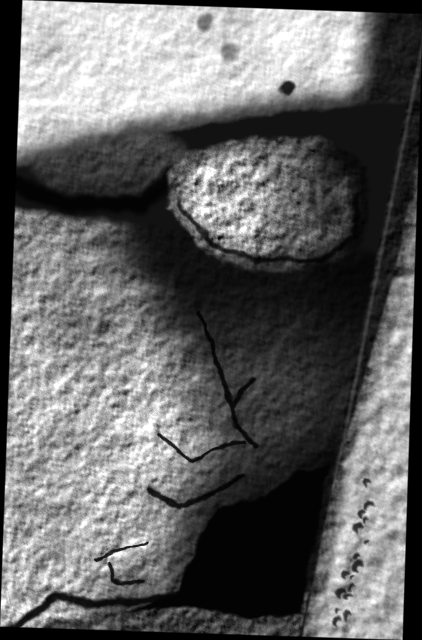
A Shadertoy shader for this texture:

```glsl
float hash(vec2 p) {
  vec3 q = fract(p.xyx * 0.1031);
  q += dot(q, q.yzx + 33.33);
  return fract((q.x + q.y) * q.z);
}

float noise(vec2 p) {
  vec2 i = floor(p), f = fract(p), e = vec2(0, 1);
  f = f * f * (3.0 - 2.0 * f);
  return mix(mix(hash(i), hash(i + e.yx), f.x),
             mix(hash(i + e.xy), hash(i + e.yy), f.x), f.y);
}

float fbm(vec2 p) {
  float sum = 0.0, amp = 0.5;
  for (int i = 0; i < 5; i++) {
    sum += amp * noise(p);
    p = mat2(1.6, 1.2, -1.2, 1.6) * p + 7.3;
    amp *= 0.5;
  }
  return sum;
}

// Raking light on a rough surface, centred on zero
float relief(vec2 p, float scale) {
  return fbm(p * scale) - fbm(p * scale + vec2(0.35, 0.45));
}

float below(float edge, float soft, float x) {
  return 1.0 - smoothstep(edge - soft, edge + soft, x);
}

float segment(vec2 p, vec2 a, vec2 b) {
  vec2 pa = p - a, ba = b - a;
  return length(pa - ba * clamp(dot(pa, ba) / dot(ba, ba), 0.0, 1.0));
}

float polygon(vec2 p, vec2 v[10]) {
  float d = 10.0, side = 1.0;
  for (int i = 0; i < 10; i++) {
    vec2 a = v[i], b = v[(i + 1) % 10];
    d = min(d, segment(p, a, b));
    if ((a.y > p.y) != (b.y > p.y) &&
        p.x < a.x + (b.x - a.x) * (p.y - a.y) / (b.y - a.y)) side = -side;
  }
  return d * side;
}

float crack(vec2 p, float width, vec2 a, vec2 b, vec2 c, vec2 d) {
  float dist = min(segment(p, a, b), min(segment(p, b, c), segment(p, c, d)));
  return 1.0 - smoothstep(width * 0.25, width, dist);
}

float sideOf(vec2 p, vec2 a, vec2 b) {
  vec2 t = normalize(b - a);
  return dot(p - a, vec2(-t.y, t.x));
}

float wallShade(vec2 p, float hole, float grain) {
  float ridge = 0.235 + 0.135 * smoothstep(0.33, 0.68, p.y);
  float lit = smoothstep(-0.015, 0.125, ridge - p.x + 0.05 * (fbm(p * 22.0) - 0.5));
  float bright = 0.54 + 0.15 * smoothstep(0.4, 0.65, p.y) + 0.35 * (fbm(p * 13.0) - 0.5);
  bright -= 0.16 * below(0.05, 0.05, length(p - vec2(0.13, 0.52)));
  float dim = mix(0.06, 0.23, smoothstep(0.43, 0.62, p.y));
  dim *= 1.0 - 0.5 * smoothstep(0.42, 0.56, p.x);
  return mix(dim, bright, lit) * (1.0 + 1.7 * grain) * mix(0.4, 1.0, smoothstep(0.0, 0.1, hole));
}

float wallCracks(vec2 p) {
  float c = crack(p, 0.005, vec2(.31, .49), vec2(.345, .575), vec2(.37, .665), vec2(.4, .7));
  c = max(c, crack(p, 0.006, vec2(.345, .58), vec2(.365, .635), vec2(.375, .615), vec2(.395, .59)));
  c = max(c, crack(p, 0.006, vec2(.23, .765), vec2(.28, .79), vec2(.32, .775), vec2(.38, .745)));
  c = max(c, crack(p, 0.004, vec2(.15, .873), vec2(.18, .862), vec2(.205, .854), vec2(.23, .847)));
  c = max(c, crack(p, 0.005, vec2(.172, .88), vec2(.178, .905), vec2(.2, .913), vec2(.222, .91)));
  return max(c, crack(p, 0.005, vec2(.25, .68), vec2(.3, .72), vec2(.345, .7), vec2(.38, .69)));
}

float pits(vec2 p) {
  float dark = 0.0;
  for (float i = 0.0; i < 18.0; i++) {
    float y = 0.74 + 0.245 * hash(vec2(i, 3));
    vec2 c = vec2(0.585 - 0.22 * (y - 0.74) + 0.025 * (hash(vec2(i, 9)) - 0.5), y);
    float r = 0.004 + 0.006 * hash(vec2(i, 5));
    dark = max(dark, below(r, 0.003, length(p - c)) - below(r * 0.6, 0.003, length(p - c - r * 0.5)));
  }
  return dark;
}

void mainImage(out vec4 fragColor, in vec2 fragCoord) {
  float px = 1.0 / iResolution.y;
  vec2 p = vec2(fragCoord.x, iResolution.y - fragCoord.y) * px;
  vec2 rough = p + 0.014 * (vec2(fbm(p * 45.0), fbm(p * 45.0 + 31.0)) - 0.48);
  float fine = relief(p, 95.0), grain = 0.75 * fine + 0.5 * relief(p, 38.0);

  // Wall, ground and opening
  float hole = polygon(rough, vec2[10](vec2(.515, .722), vec2(.445, .748), vec2(.415, .775), vec2(.34, .793),
    vec2(.312, .835), vec2(.28, .925), vec2(.2, .955), vec2(.3, .95), vec2(.39, .967), vec2(.47, .96)));
  float top = 0.323 + 0.12 * p.x, ground = 0.971 - 0.1 * p.x;
  float shade = mix(0.07, wallShade(p, hole, grain), smoothstep(top - 0.006, top + 0.012, rough.y));
  shade *= 1.0 - 0.85 * wallCracks(rough);
  shade = mix(shade, 0.25 + 0.75 * grain, smoothstep(ground, ground + 0.012, rough.y) * smoothstep(0.04, 0.1, p.x));
  shade *= 1.0 - 0.9 * crack(rough, 0.01, vec2(.02, .98), vec2(.09, .932), vec2(.15, .946), vec2(.28, .93));
  shade = mix(shade, 0.012, below(0.0, 0.002 + px, hole));

  // Recessed lump and slit
  float lump = length((rough - vec2(0.17, 0.25)) / vec2(0.125, 0.065));
  shade = mix(shade, (0.27 - 0.12 * smoothstep(0.2, 0.32, p.y)) * (1.0 + 1.5 * grain), below(0.95, 0.12, lump));
  shade *= 1.0 - 0.85 * crack(rough, 0.02, vec2(.02, .285), vec2(.1, .317), vec2(.22, .32), vec2(.275, .27));

  // Protruding stone
  float stone = polygon(rough, vec2[10](vec2(.265, .275), vec2(.29, .24), vec2(.39, .215), vec2(.5, .215),
    vec2(.575, .26), vec2(.57, .38), vec2(.51, .425), vec2(.4, .423), vec2(.325, .4), vec2(.26, .325)));
  float light = mix(0.7, 0.08, smoothstep(0.36, 0.56, p.x + 0.16 * (fbm(p * 24.0) - 0.5)));
  light *= 1.0 - 0.4 * smoothstep(0.36, 0.42, p.y);
  light *= mix(0.5, 1.0, smoothstep(0.0, 0.04, -stone)) * (1.0 + 2.2 * grain);
  light *= 1.0 - 0.75 * below(0.004, 0.003, abs(stone + 0.018)) * smoothstep(0.28, 0.33, p.y);
  shade = mix(shade, light, below(0.0, 0.003 + px, stone));

  // Overhanging pale slab
  float t = p.x - 0.026, slab = 0.262 - 0.29 * t + 0.2 * t * t - rough.y;
  float pale = 0.87 + 0.35 * (fbm(p * 14.0) - 0.5) + 0.55 * grain;
  pale *= mix(0.28, 1.0, smoothstep(0.0, 0.045, slab));
  pale *= 1.0 - 0.5 * below(0.012, 0.006, length(rough - vec2(0.32, 0.035)));
  pale *= 1.0 - 0.45 * below(0.013, 0.007, length(rough - vec2(0.36, 0.08)));
  pale *= 1.0 - 0.85 * below(0.011, 0.004, length(rough - vec2(0.447, 0.14)));
  pale = mix(pale, 0.1 + 0.2 * grain, smoothstep(0.55, 0.61, rough.x + 0.15 * p.y));
  shade = mix(shade, pale, smoothstep(-0.003 - px, 0.003 + px, slab));

  // Beam flange and pitted face
  float flange = p.x - 0.651 + 0.2 * (p.y - 0.078);
  float face = flange - 0.004 - 0.03 * below(0.58, 0.22, p.y);
  float rim = 0.09 + 0.14 * below(0.003, 0.003, abs(flange - 0.008)) + 0.25 * grain;
  shade = mix(shade, rim, smoothstep(-px, px + 0.002, flange));
  float metal = mix(0.4, 0.7, smoothstep(0.22, 0.55, p.y)) * mix(0.45, 1.0, smoothstep(0.0, 0.035, face));
  metal += 0.7 * relief(p, 48.0) + 0.3 * fine;
  metal *= (1.0 - 0.75 * pits(rough)) * smoothstep(0.1, 0.26, p.y);
  shade = mix(shade, metal, smoothstep(-0.002, 0.005, face));

  // Tilted black border
  vec2 a = vec2(0.035, 0), b = vec2(0.661, 0.022), c = vec2(0.629, 1), d = vec2(0, 0.979);
  float inside = min(min(sideOf(p, a, b), sideOf(p, b, c)), min(sideOf(p, c, d), sideOf(p, d, a)));
  shade *= smoothstep(-px, px, inside);
  fragColor = vec4(vec3(clamp(shade, 0.0, 1.0)), 1);
}
```
